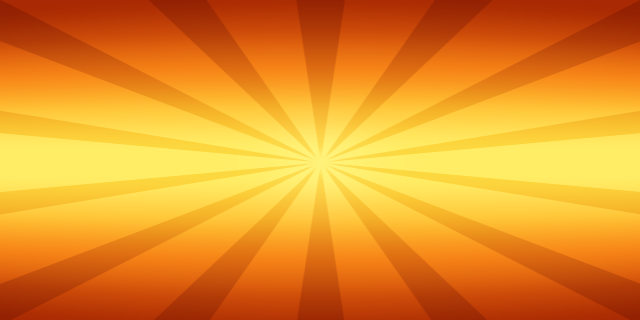
Write a Shadertoy shader that draws this background.

```glsl
// Sunburst: a warm gradient runs from a pale yellow band to rust above and below.
// Fourteen darker rays fan out from the middle, drawn as repeated angular
// sectors in a sideways stretched space.

const float TAU = 6.2831853;

// Warm ramp, 0 at the bright band and 1 at the far top and bottom.
vec3 warmRamp(float t) {
    vec3 c = vec3(1.0, 0.93, 0.40);
    c = mix(c, vec3(1.0, 0.76, 0.20), smoothstep(0.06, 0.42, t));
    c = mix(c, vec3(0.97, 0.52, 0.09), smoothstep(0.30, 0.60, t));
    c = mix(c, vec3(0.83, 0.32, 0.04), smoothstep(0.52, 0.82, t));
    return mix(c, vec3(0.66, 0.16, 0.01), smoothstep(0.70, 1.03, t));
}

// Coverage of the rays at p, with edges softened over one pixel.
float rayMask(vec2 p, float pixel) {
    vec2 q = vec2(0.55 * p.x, p.y);
    float radius = length(q);
    float sector = TAU / 14.0;
    float angle = atan(q.x, q.y);
    float offset = abs(angle - sector * round(angle / sector));
    float steepness = abs(q.y) / max(radius, 1e-4);
    float halfWidth = radians(3.1 + 1.6 * steepness);
    float edge = (offset - halfWidth) * radius;
    return 1.0 - smoothstep(-0.6 * pixel, 0.6 * pixel, edge);
}

void mainImage(out vec4 fragColor, in vec2 fragCoord) {
    vec2 p = (fragCoord - vec2(0.501, 0.492) * iResolution.xy) / iResolution.y;

    // Vertical gradient, slightly narrower at the sides and warmer below.
    float t = 2.0 * abs(p.y) * (0.96 + 0.10 * p.x * p.x);
    t *= p.y < 0.0 ? 0.97 : 1.0;
    vec3 color = warmRamp(t);

    // Rays tint the yellow toward gold and shade the rust.
    vec3 tint = mix(vec3(0.99, 0.91, 0.62), vec3(0.87, 0.79, 0.80), smoothstep(0.1, 0.8, t));
    float fade = smoothstep(0.0, 0.06, length(p));
    color *= mix(vec3(1.0), tint, rayMask(p, 1.0 / iResolution.y) * fade);

    // Soft glow at the hub.
    color += vec3(0.0, 0.02, 0.08) * exp(-40.0 * dot(p, p));

    fragColor = vec4(clamp(color, 0.0, 1.0), 1.0);
}
```
